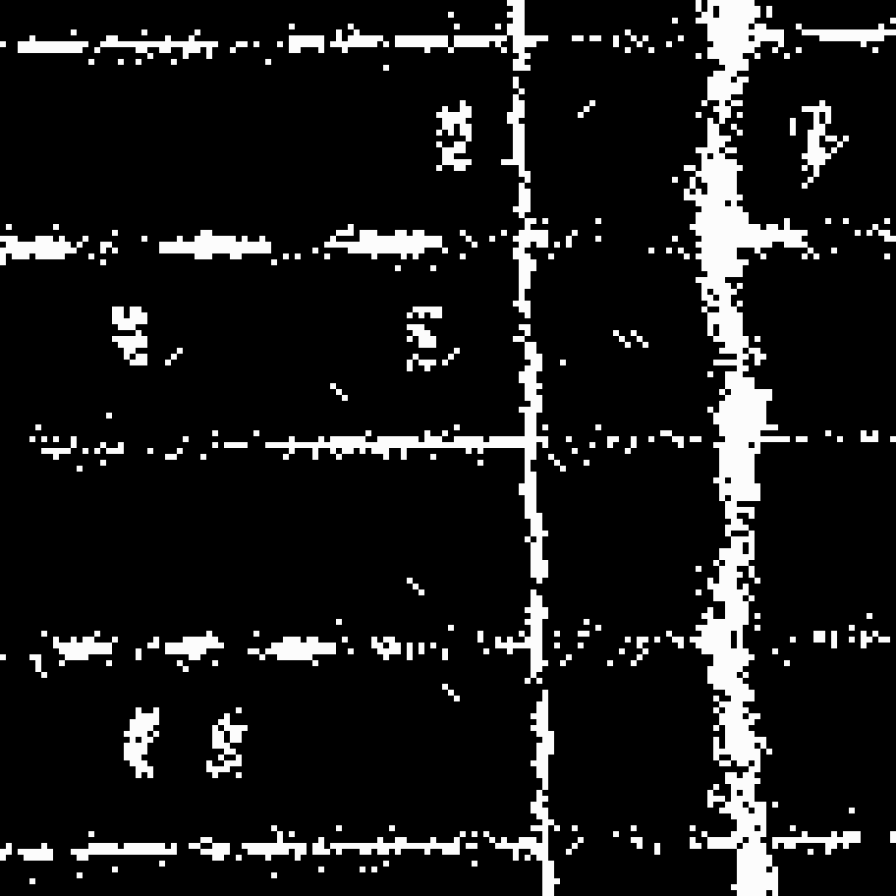
Reproduce this texture map procedurally as a Shadertoy shader.

```glsl
// Worn block masonry as a hard black and white mask on a coarse square grid.
// Five level joints and two leaning upright seams give a wear density, which
// is compared with cellular grit; each grid square is then box filtered.

#define GRID 152.0          // squares across the canvas
#define ROW_STEP 0.2246     // distance between level joints
#define ROW_START 0.0535    // first joint, measured from the top
#define ROW_TILT 0.016      // rise of the joints to the right
#define THIN_SEAM 0.575     // top of the narrow seam
#define THIN_LEAN 0.036
#define WIDE_SEAM 0.804     // top of the broad seam
#define WIDE_LEAN 0.026
#define WIDE_SIZE 4.3       // broad seam softness in squares
#define GRIT_SCALE 0.47     // cellular points per square
#define TICK_RATE 0.0025    // chance of a short upright or slanted tick
#define HALO 0.29           // density of crumbs beside the level joints

float hash(vec2 p) {
    uvec2 q = uvec2(ivec2(p) + 4096);
    uint n = q.x * 1597u ^ q.y * 51749u;
    n = (n ^ (n >> 15)) * 73244475u;
    n = (n ^ (n >> 13)) * 73244475u;
    return float((n ^ (n >> 16)) & 65535u) / 65536.0;
}

// Distance to the nearest jittered point.
float cellular(vec2 p) {
    vec2 base = floor(p);
    float nearest = 2.0;
    for (int j = -1; j <= 1; j++)
    for (int i = -1; i <= 1; i++) {
        vec2 cell = base + vec2(i, j);
        vec2 jitter = vec2(hash(cell), hash(cell + 317.0));
        nearest = min(nearest, length(cell + jitter - p));
    }
    return nearest;
}

// Soft bell, with distance and size in grid squares.
float bell(float d, float size) {
    return exp(-d * d / (size * size));
}

// Level joints: even rows are thin lines, odd rows are broken chunks.
float levelJoints(vec2 p) {
    float level = (p.y - ROW_START + ROW_TILT * p.x) / ROW_STEP;
    float row = floor(level + 0.5);
    float d = (level - row) * ROW_STEP * GRID;
    float odd = mod(row, 2.0);

    float ripple = sin(41.0 * p.x + 2.0 * row) + 0.8 * sin(97.0 * p.x + row);
    float thin = 0.82 + 0.22 * ripple;
    float middle = smoothstep(0.28, 0.36, p.x) * step(p.x, 0.62);
    if (row == 2.0) thin = mix(0.5 + 0.12 * ripple, 1.0 + 0.1 * ripple, middle);
    if (row == 0.0) thin *= step(0.02, p.x) * (1.0 - bell(p.x - 0.295, 0.02));

    vec2 beat = row < 2.0 ? vec2(31.0, 0.03) : vec2(52.0, 0.09);
    float chunk = 0.5 + 0.5 * cos(beat.x * (p.x - beat.y));
    chunk *= row > 2.0 ? 1.0 - 0.6 * smoothstep(0.25, 0.55, p.x) : 1.0;

    float gain = mix(thin, 0.22 + 0.88 * chunk, odd);
    float size = mix(1.2, 1.5 + 0.8 * chunk, odd);
    float strip = step(0.61, p.x) * step(p.x, 0.79);
    gain = mix(gain, 0.38, strip);
    size = mix(size, 2.4, strip);
    return max(gain * bell(d, size), HALO * bell(d, 4.5));
}

// Upright seams, both leaning right on the way down.
float uprightSeams(vec2 p) {
    float sway = cos(13.1 * p.y);
    float wiggle = 0.003 * sin(33.0 * p.y) + 0.0025 * sin(131.0 * p.y);
    float thinX = THIN_SEAM + THIN_LEAN * p.y + wiggle;
    float wideX = WIDE_SEAM + WIDE_LEAN * p.y + 0.011 * sway + wiggle;
    float thinD = (p.x - thinX) * GRID;
    float wideD = (p.x - wideX) * GRID;
    float thinGain = 0.88 + 0.16 * sin(47.0 * p.y) + 0.14 * sin(113.0 * p.y);
    float wideGain = 0.86 + 0.2 * cos(25.1 * p.y) + 0.1 * sin(71.0 * p.y);
    float wideSize = WIDE_SIZE + 0.6 * sin(29.0 * p.y + 1.0);
    return max(thinGain * bell(thinD, 1.5), wideGain * bell(wideD, wideSize));
}

// Pitted upright patches at mid height of the blocks.
float patches(vec2 p) {
    const vec4 first = vec4(0.508, 0.146, -1.0, 0.158);
    const vec4 spacing = vec4(0.403, 0.328, 0.0, 0.095);
    float density = 0.0;
    for (int row = 0; row < 4; row++)
    for (int k = 0; k < 2; k++) {
        vec2 centre = vec2(first[row] + spacing[row] * float(k),
                           0.152 + 0.226 * float(row));
        vec2 d = abs(p - centre) * GRID / vec2(3.2, 6.0);
        float fade = 1.0 - smoothstep(0.7, 1.2, max(d.x, d.y));
        density = max(density, (0.62 - 0.08 * float(k)) * fade);
    }
    return density;
}

// One grid square: 1 where worn white, otherwise 0.
float square(vec2 id) {
    vec2 p = (id + 0.5) / GRID;
    p.y = 1.0 - p.y;
    float density = max(max(levelJoints(p), uprightSeams(p)), patches(p));
    float grit = 0.42 * hash(id + 91.0) + 0.7 * cellular(id * GRIT_SCALE);
    float band = floor(id.y / 3.0);
    float slant = floor(3.0 * hash(vec2(band, 57.0))) - 1.0;
    float tick = step(hash(vec2(id.x + slant * id.y, band + 733.0)), TICK_RATE);
    return max(step(grit, max(density, 0.04)), tick);
}

void mainImage(out vec4 fragColor, in vec2 fragCoord) {
    // Box filter over the squares under this pixel.
    vec2 p = fragCoord / iResolution.xy * GRID;
    vec2 halfPixel = 0.5 * GRID / iResolution.xy;
    vec2 id = floor(p - halfPixel);
    vec2 t = clamp((p + halfPixel - id - 1.0) / (2.0 * halfPixel), 0.0, 1.0);
    float low = mix(square(id), square(id + vec2(1, 0)), t.x);
    float high = mix(square(id + vec2(0, 1)), square(id + vec2(1, 1)), t.x);
    fragColor = vec4(vec3(0.99 * mix(low, high, t.y)), 1.0);
}
```
